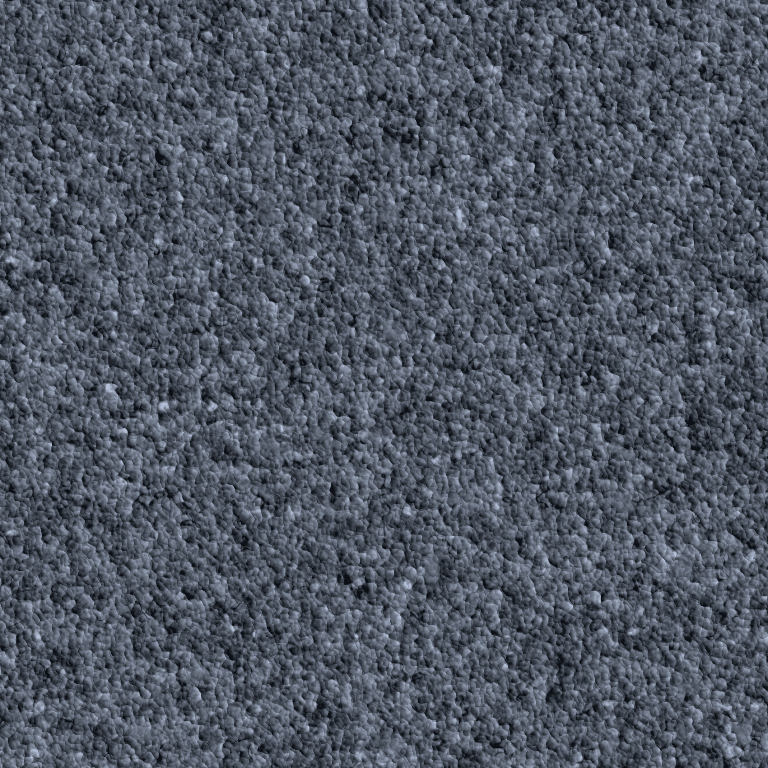
Write a three.js fragment shader that draws this texture.

```glsl
varying vec2 vUv;

const vec3 DARK_SLATE = vec3(0.13, 0.15, 0.18);
const vec3 PALE_SLATE = vec3(0.54, 0.58, 0.655);
const vec2 LIGHT_DIR = vec2(0.86, 0.51);

const float BASE_TONE = 0.50;
const float COARSE_SCALE = 46.0;
const float MEDIUM_SCALE = 92.0;
const float FINE_SCALE = 165.0;
const float GRIT_SCALE = 190.0;
const float GRAIN_SHARPNESS = 14.0;
const float SIZE_VARIATION = 0.35;

const float CRACK_SCALE = 24.0;
const float CRACK_WIDTH = 0.11;
const float CRACK_DEPTH = 0.42;
const float FLAKE_SCALE = 13.0;
const float FLAKE_CHANCE = 0.28;
const float FLAKE_TONE = 0.60;
const float PEBBLE_SCALE = 31.0;
const float PEBBLE_CHANCE = 0.10;
const float PEBBLE_GLOW = 0.48;

vec2 hash2(vec2 p) {
  vec3 q = fract(p.xyx * vec3(0.1031, 0.1030, 0.0973));
  q += dot(q, q.yzx + 33.33);
  return fract((q.xx + q.yz) * q.zy);
}

float cornerGradient(vec2 cell, vec2 offset) {
  float angle = 6.2832 * hash2(cell).x;
  return dot(vec2(cos(angle), sin(angle)), offset);
}

float gradientNoise(vec2 p) {
  vec2 i = floor(p);
  vec2 f = p - i;
  vec2 u = f * f * f * (f * (f * 6.0 - 15.0) + 10.0);
  vec2 e = vec2(1.0, 0.0);
  float low = mix(cornerGradient(i, f), cornerGradient(i + e, f - e), u.x);
  float high = mix(cornerGradient(i + e.yx, f - e.yx),
                   cornerGradient(i + e.xx, f - e.xx), u.x);
  return mix(low, high, u.y);
}

vec2 noiseWarp(vec2 p) {
  return vec2(gradientNoise(p), gradientNoise(p + 57.3));
}

// Soft-edged angular grains: x = lit slope, y = tint, z = crease
vec3 grains(vec2 p) {
  vec2 cell = floor(p);
  vec2 slope = vec2(0.0);
  float tint = 0.0;
  float total = 0.0;
  float strongest = 0.0;
  for (int y = -1; y <= 1; y++) {
    for (int x = -1; x <= 1; x++) {
      vec2 id = cell + vec2(float(x), float(y));
      vec2 away = p - id - hash2(id);
      vec2 traits = hash2(id + 71.7);
      float cost = dot(away, away) - SIZE_VARIATION * traits.x;
      float weight = exp(-GRAIN_SHARPNESS * cost);
      slope += weight * away;
      tint += weight * (traits.y - 0.5);
      total += weight;
      strongest = max(strongest, weight);
    }
  }
  return vec3(dot(slope, LIGHT_DIR), tint, total - strongest) / total;
}

// Sparse rounded patches, one at most in each cell
float patches(vec2 p, float chance, float stretch, float softness) {
  vec2 id = floor(p);
  vec2 traits = hash2(id + 13.1);
  vec2 d = p - id - mix(vec2(0.35), vec2(0.65), hash2(id + 29.5));
  float angle = 6.2832 * traits.y;
  float c = cos(angle);
  float s = sin(angle);
  d = vec2(c * d.x + s * d.y, (c * d.y - s * d.x) * stretch);
  float radius = mix(0.12, 0.25, hash2(id + 43.9).x);
  float inside = 1.0 - smoothstep(radius - softness, radius + softness, length(d));
  return inside * step(traits.x, chance);
}

// Short broken fissures, leaning towards vertical
float cracks(vec2 p) {
  vec2 q = p * vec2(1.0, 0.72) * CRACK_SCALE + 0.55 * noiseWarp(p * 70.0);
  float line = 1.0 - smoothstep(0.0, CRACK_WIDTH, abs(gradientNoise(q)));
  float gate = smoothstep(0.08, 0.32, gradientNoise(p * 27.0 + 91.0));
  return line * gate;
}

void main() {
  vec2 p = vUv + 0.004 * noiseWarp(vUv * 75.0);
  vec3 coarse = grains(p * COARSE_SCALE);
  vec3 medium = grains(p * MEDIUM_SCALE + 17.0);
  vec3 fine = grains(p * FINE_SCALE + 41.0);

  // Layered relief and mineral tint
  float detail = dot(coarse, vec3(0.22, 0.22, -0.10))
               + dot(medium, vec3(0.46, 0.42, -0.24))
               + dot(fine, vec3(0.38, 0.40, -0.14))
               + 0.30 * gradientNoise(vUv * GRIT_SCALE)
               + 0.10 * gradientNoise(vUv * 9.0);
  float tone = BASE_TONE + detail;

  // Smooth flakes, fissures and bright pebbles
  vec2 flakePoint = vUv * FLAKE_SCALE + 0.22 * noiseWarp(vUv * 38.0);
  float flake = patches(flakePoint, FLAKE_CHANCE, 1.7, 0.04);
  tone = mix(tone, FLAKE_TONE + 0.4 * detail, 0.65 * flake);
  tone -= CRACK_DEPTH * cracks(vUv) * (1.0 - 0.7 * flake);
  vec2 pebblePoint = p * PEBBLE_SCALE + 5.0;
  tone += PEBBLE_GLOW * patches(pebblePoint, PEBBLE_CHANCE, 1.25, 0.06);

  gl_FragColor = vec4(mix(DARK_SLATE, PALE_SLATE, clamp(tone, -0.2, 1.4)), 1.0);
}
```
